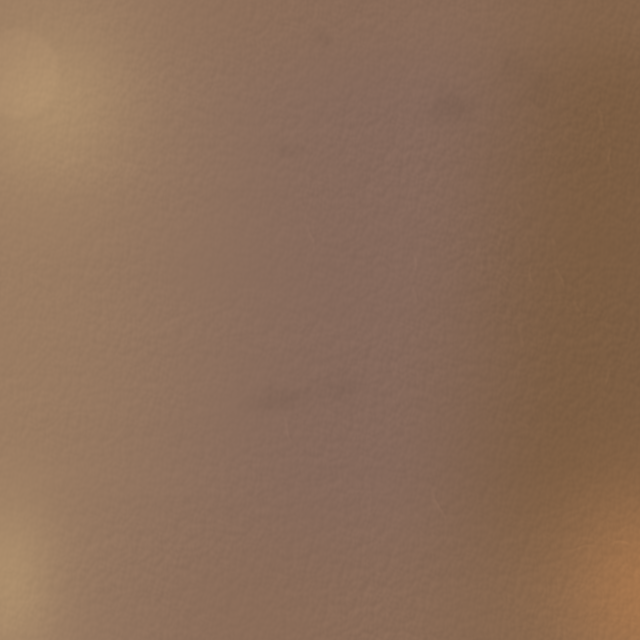
A three.js fragment shader for this texture:

```glsl
varying vec2 vUv;

const vec3 LEFT_TAN = vec3(0.605, 0.485, 0.382);
const vec3 CENTER_MAUVE = vec3(0.525, 0.413, 0.358);
const vec3 RIGHT_BROWN = vec3(0.485, 0.365, 0.262);
const vec3 EDGE_TAN = vec3(0.555, 0.430, 0.335);
const vec3 PALE_GLOW = vec3(0.700, 0.580, 0.435);
const vec3 AMBER_GLOW = vec3(0.670, 0.470, 0.300);
const vec2 LIGHT_DIR = vec2(-0.8, 0.6);
const float FINE_SCALE = 125.0;
const float COARSE_SCALE = 62.0;
const float FINE_RELIEF = 0.034;
const float COARSE_RELIEF = 0.022;
const float CREASE_WIDTH = 0.0024;
const float CREASE_RELIEF = 0.085;
const float SMUDGE_DEPTH = 0.035;
const int CREASES = 18;
const int SMUDGES = 9;

vec2 hash2(vec2 p) {
  vec3 q = fract(p.xyx * vec3(0.1031, 0.1030, 0.0973));
  q += dot(q, q.yzx + 33.33);
  return fract((q.xx + q.yz) * q.zy);
}

// Distance to the nearest scattered cell point
float cellular(vec2 p) {
  vec2 cell = floor(p);
  float nearest = 4.0;
  for (int j = -1; j <= 1; j++) {
    for (int i = -1; i <= 1; i++) {
      vec2 c = cell + vec2(float(i), float(j));
      vec2 d = c + hash2(c) - p;
      nearest = min(nearest, dot(d, d));
    }
  }
  return sqrt(nearest);
}

// Wandering low-frequency variation, about -1 to 1
float layeredSines(vec2 p) {
  float sum = 0.0;
  float amp = 0.5;
  for (int i = 0; i < 4; i++) {
    sum += amp * sin(p.x + 1.7 * sin(p.y)) * cos(p.y + 1.3 * sin(0.8 * p.x));
    p = mat2(1.4, 1.1, -1.1, 1.4) * p + 2.3;
    amp *= 0.6;
  }
  return sum;
}

// Slope of the pitted surface toward the light
float plasterSlope(vec2 uv, float scale) {
  vec2 warp = 0.5 * vec2(layeredSines(uv * 47.0), layeredSines(uv * 41.0 + 5.0));
  vec2 p = mat2(0.95, 0.35, -0.28, 0.75) * uv * scale + warp;
  vec2 stepDir = LIGHT_DIR * 0.3;
  return cellular(p + stepDir) - cellular(p - stepDir);
}

float softSpot(vec2 uv, vec2 center, vec2 radius) {
  vec2 d = (uv - center) / radius;
  return exp(-dot(d, d));
}

// Thin, broken, mostly upright ridges with a lit and a shaded flank
float creases(vec2 uv) {
  float sum = 0.0;
  for (int i = 0; i < CREASES; i++) {
    float id = float(i);
    vec2 place = hash2(vec2(id, 17.0));
    vec2 shape = hash2(vec2(id, 53.0));
    vec2 center = vec2(mix(0.12, 0.95, sqrt(place.x)), mix(0.12, 0.86, place.y));
    float tilt = mix(-0.15, 0.4, shape.x) + 1.2 * step(0.85, shape.y);
    float c = cos(tilt);
    float s = sin(tilt);
    vec2 p = mat2(c, -s, s, c) * (uv - center);
    float bend = 0.007 * sin(p.y * 31.0 + id) + 0.0025 * sin(p.y * 120.0 + id * 2.0);
    float d = (p.x - bend) / CREASE_WIDTH;
    float halfLength = mix(0.025, 0.085, shape.y);
    float fade = 1.0 - smoothstep(0.4 * halfLength, halfLength, abs(p.y));
    float broken = 0.55 + 0.45 * sin(p.y * 95.0 + id * 4.0);
    float profile = 0.45 * exp(-d * d) - 0.55 * d * exp(-0.6 * d * d);
    sum += profile * fade * broken * mix(0.3, 1.0, shape.x);
  }
  return sum;
}

// Faint dark stains, denser toward the upper right
float smudges(vec2 uv) {
  float sum = 0.0;
  vec2 p = uv + 0.012 * vec2(layeredSines(uv * 60.0), layeredSines(uv * 52.0 + 3.0));
  for (int i = 0; i < SMUDGES; i++) {
    vec2 h = hash2(vec2(float(i), 91.0));
    vec2 center = vec2(mix(0.3, 0.85, h.x), 1.0 - 0.7 * h.y * h.y - 0.06);
    sum += softSpot(p, center, mix(vec2(0.010), vec2(0.042, 0.022), h.yx));
  }
  return min(sum, 1.2);
}

// Broad wash of light across the wall
vec3 wallColor(vec2 uv) {
  float across = uv.x - 0.10 * (uv.y - 0.5) + 0.012 * layeredSines(uv * 7.0);
  vec3 col = mix(LEFT_TAN, CENTER_MAUVE, smoothstep(-0.02, 0.58, across));
  col = mix(col, RIGHT_BROWN, smoothstep(0.60, 0.93, across));
  float rim = smoothstep(0.30, 0.0, uv.y) + 0.8 * smoothstep(0.82, 1.0, uv.y);
  col = mix(col, EDGE_TAN, 0.55 * rim * smoothstep(0.1, 0.45, uv.x));
  col = mix(col, PALE_GLOW, 0.72 * softSpot(uv, vec2(0.07, 0.84), vec2(0.13, 0.13)));
  col = mix(col, PALE_GLOW, 0.75 * softSpot(uv, vec2(0.01, 0.09), vec2(0.075, 0.13)));
  col = mix(col, AMBER_GLOW, 0.85 * softSpot(uv, vec2(1.03, 0.07), vec2(0.15, 0.17)));
  float disc = length((uv - vec2(0.03, 0.885)) / vec2(0.065, 0.072));
  return col * (1.0 + 0.025 * (1.0 - smoothstep(0.88, 1.05, disc)));
}

void main() {
  vec3 col = wallColor(vUv);

  // Uneven plaster relief and horizontal trowel bands
  float roughness = 0.75 + 0.45 * layeredSines(vUv * 9.0 + 1.0) + 0.3 * smoothstep(0.4, 0.8, vUv.x);
  float relief = FINE_RELIEF * plasterSlope(vUv, FINE_SCALE);
  relief += COARSE_RELIEF * plasterSlope(vUv + 0.37, COARSE_SCALE);
  float bands = 0.006 * layeredSines(vec2(vUv.x * 2.5, vUv.y * 26.0));

  float shade = 1.0 + max(roughness, 0.25) * relief + bands;
  shade += CREASE_RELIEF * creases(vUv) - SMUDGE_DEPTH * smudges(vUv);
  gl_FragColor = vec4(col * shade, 1.0);
}
```
